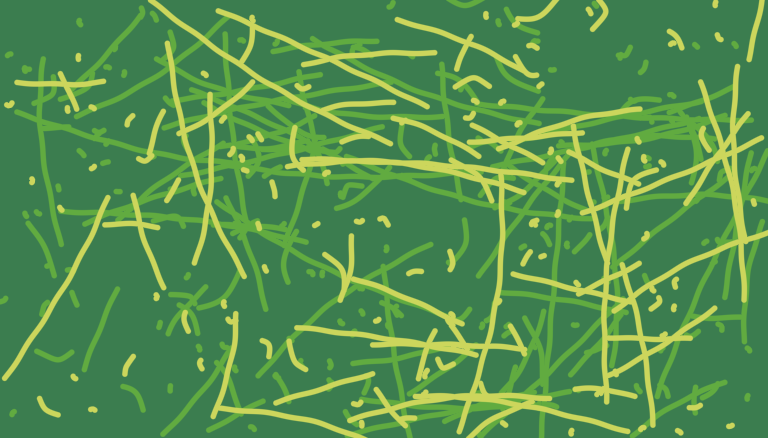
Give the GLSL for this pattern, as a Shadertoy shader.

```glsl
// Scattered crayon strokes: yellow blades over leaf-green blades on a dark green ground.

// Four sine-free random values from one seed
vec4 hash4(float seed) {
    vec4 p = fract(vec4(seed) * vec4(0.1031, 0.1030, 0.0973, 0.1099));
    p += dot(p, p.wzxy + 33.33);
    return fract((p.xxyz + p.yzzw) * p.zywx);
}

// Distance to a stroke along x, bent like a rounded elbow.
// bend = slope of the arms, elbow = softness, shift = place of the elbow
float strokeDistance(vec2 p, float halfLen, float bend, float elbow, float shift) {
    float t = clamp(p.x, -halfLen, halfLen);
    vec2 toCurve = vec2(0.0);
    for (int k = 0; k < 4; k++) {
        float u = t / halfLen - shift;
        float root = sqrt(u * u + elbow * elbow);
        float wobble = 0.0014 * sin(t * 55.0 + shift * 20.0);
        vec2 tangent = vec2(1.0, bend * u / root);
        toCurve = p - vec2(t, bend * halfLen * (root - elbow) + wobble);
        // Slide towards the nearest point; the last pass only measures
        if (k < 3) {
            t += dot(toCurve, tangent) / dot(tangent, tangent);
            t = clamp(t, -halfLen, halfLen);
        }
    }
    return length(toCurve);
}

// Distance to the nearest stroke of one layer
float layerDistance(vec2 p, vec2 size, int count, float seed) {
    float nearest = 1.0;
    for (int i = 0; i < count; i++) {
        vec4 a = hash4(seed + float(i) * 2.0);
        vec4 b = hash4(seed + float(i) * 2.0 + 1.0);

        // Many short dabs, few long blades
        float rank = (float(i) + 0.5) / float(count);
        float halfLen = 0.004 + 0.32 * pow(rank, 5.0);
        float longness = smoothstep(0.02, 0.10, halfLen);

        // Long blades lean towards shallow rising slopes
        float angle = mix(3.14159 * a.z, -0.55 + 2.5 * pow(a.z, 1.3), longness);
        vec2 dir = vec2(cos(angle), sin(angle));
        vec2 margin = abs(dir) * halfLen * 0.9;
        vec2 q = p - mix(margin, size - margin, a.xy);

        // Skip strokes that are out of reach
        float reach = halfLen * 2.2 + 0.02;
        if (dot(q, q) > reach * reach) continue;

        q = vec2(dot(q, dir), dot(q, vec2(-dir.y, dir.x)));
        float bend = (b.x * 2.0 - 1.0) * mix(1.1, 0.3, longness);
        float elbow = mix(0.2, 0.9, max(longness, b.y));
        nearest = min(nearest, strokeDistance(q, halfLen, bend, elbow, b.z - 0.5));
    }
    return nearest;
}

void mainImage(out vec4 fragColor, in vec2 fragCoord) {
    vec2 p = fragCoord / iResolution.y;
    vec2 size = vec2(iResolution.x / iResolution.y, 1.0);
    float soft = 0.8 / iResolution.y;
    float radius = 0.0062;

    vec3 ground = vec3(0.23, 0.49, 0.31);
    vec3 leaf = vec3(0.38, 0.67, 0.25);
    vec3 straw = vec3(0.80, 0.84, 0.36);

    float leafDist = layerDistance(p, size, 235, 17.0);
    float strawDist = layerDistance(p, size, 155, 903.0);

    vec3 color = mix(leaf, ground, smoothstep(radius - soft, radius + soft, leafDist));
    color = mix(straw, color, smoothstep(radius - soft, radius + soft, strawDist));
    fragColor = vec4(color, 1.0);
}
```
